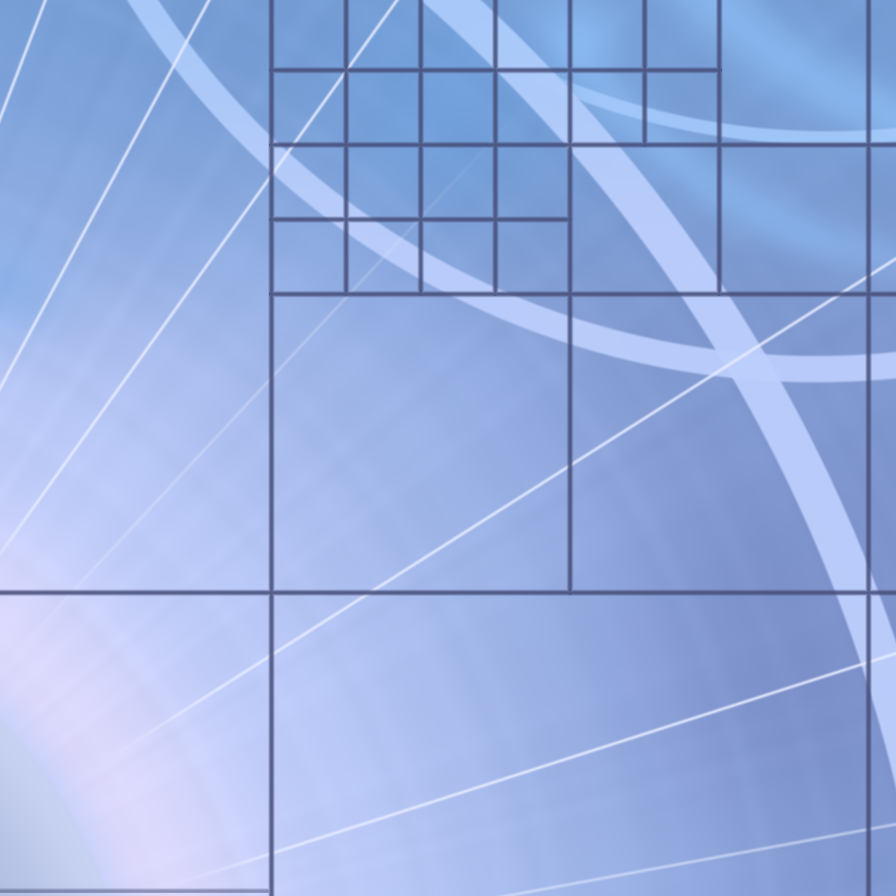
Reproduce this background procedurally as a three.js fragment shader.

```glsl
// Abstract blue backdrop: nested square grid, sweeping arcs and thin rays from a pale disc.
varying vec2 vUv;

// Layout
const vec2 HUB = vec2(-0.401, -0.178);        // shared centre of glow, disc and rays
const float DISC_RADIUS = 0.551;
const vec2 GRID_ORIGIN = vec2(0.3030, 0.3385);
const float GRID_CELL = 0.0833;
const float LINE_HALF = 0.0025;
const float EDGE = 0.0021;
const float RAY_FIRST = 0.1822;               // radians
const float RAY_STEP = 0.1278;
const float RAY_HALF = 0.0015;
const float SPOKE_COUNT = 70.0;
const float RIPPLE_COUNT = 55.0;
const float TEXTURE_DEPTH = 0.014;

// Colours
const vec3 PINK_GLOW = vec3(0.86, 0.85, 0.985);
const vec3 PALE_BLUE = vec3(0.76, 0.81, 0.985);
const vec3 MID_BLUE = vec3(0.60, 0.695, 0.90);
const vec3 DEEP_BLUE = vec3(0.50, 0.60, 0.815);
const vec3 VIOLET_BLUE = vec3(0.48, 0.55, 0.78);
const vec3 SKY_BLUE = vec3(0.46, 0.62, 0.84);
const vec3 CYAN_BLUE = vec3(0.40, 0.64, 0.89);
const vec3 SHEEN = vec3(0.56, 0.75, 0.97);
const vec3 BAND = vec3(0.74, 0.81, 0.99);
const vec3 THIN_BAND = vec3(0.64, 0.79, 0.98);
const vec3 DISC_CORE = vec3(0.70, 0.75, 0.88);
const vec3 DISC_RIM = vec3(0.78, 0.82, 0.95);
const vec3 LINE_INK = vec3(0.27, 0.30, 0.47);
const vec3 RAY_LIGHT = vec3(0.90, 0.92, 1.0);

float hash(float n) {
  n = fract(n * 0.1031);
  n *= n + 33.33;
  return fract(n * (n + n));
}

float noise(float x) {
  float i = floor(x);
  return mix(hash(i), hash(i + 1.0), smoothstep(0.0, 1.0, x - i));
}

float stroke(float dist, float halfWidth) {
  return 1.0 - smoothstep(halfWidth - EDGE, halfWidth + EDGE, abs(dist));
}

float ring(vec2 p, vec2 centre, float radius, float halfWidth) {
  return stroke(length(p - centre) - radius, halfWidth);
}

float softRing(vec2 p, vec2 centre, float radius, float width) {
  float d = (length(p - centre) - radius) / width;
  return exp(-d * d);
}

float blob(vec2 p, vec2 centre, float size) {
  vec2 d = (p - centre) / size;
  return exp(-dot(d, d));
}

// Lines at every multiple of pitch, clipped to a box; q is in grid cells.
float gridLines(vec2 q, float pitch, vec2 lo, vec2 hi) {
  vec2 d = abs(q - pitch * floor(q / pitch + 0.5)) * GRID_CELL;
  float pad = LINE_HALF / GRID_CELL;
  vec2 inside = step(lo - pad, q) * step(q, hi + pad);
  return stroke(min(d.x, d.y), LINE_HALF) * inside.x * inside.y;
}

float nestedGrid(vec2 p) {
  vec2 q = (p - GRID_ORIGIN) / GRID_CELL;
  float g = gridLines(q, 8.0, vec2(-20.0), vec2(20.0));
  g = max(g, gridLines(q, 4.0, vec2(0.0), vec2(20.0)));
  g = max(g, 0.6 * gridLines(q, 4.0, vec2(-20.0, -4.0), vec2(0.0)));
  g = max(g, gridLines(q, 2.0, vec2(0.0, 4.0), vec2(20.0)));
  g = max(g, gridLines(q, 1.0, vec2(0.0, 4.0), vec2(4.0, 20.0)));
  return max(g, gridLines(q, 1.0, vec2(4.0, 6.0), vec2(6.0, 20.0)));
}

// Evenly spaced rays; some are dimmed or left out.
float rays(float angle, float r) {
  float k = floor((angle - RAY_FIRST) / RAY_STEP + 0.5);
  float d = r * (angle - RAY_FIRST - k * RAY_STEP);
  float strength = 0.95;
  if (k < 0.5) strength = 0.6;
  if (abs(k - 3.0) > 0.5 && abs(k - 3.0) < 1.5) strength = 0.0;
  if (abs(k - 5.0) < 0.5) strength = 0.35 * (1.0 - smoothstep(1.0, 1.5, r));
  return strength * stroke(d, RAY_HALF) * smoothstep(0.58, 0.78, r);
}

void main() {
  vec2 p = vUv;
  vec2 fromHub = p - HUB;
  float r = length(fromHub);
  float angle = atan(fromHub.y, fromHub.x);

  // Radial glow: cooler towards the top, violet at the lower right
  vec3 col = mix(PINK_GLOW, PALE_BLUE, smoothstep(0.59, 0.80, r));
  col = mix(col, MID_BLUE, smoothstep(0.70, 1.20, r));
  col = mix(col, DEEP_BLUE, smoothstep(1.10, 1.46, r));
  col = mix(col, VIOLET_BLUE, 0.7 * blob(p, vec2(0.90, 0.27), 0.22));
  col = mix(col, SKY_BLUE, 0.85 * smoothstep(0.56, 0.98, p.y));
  col = mix(col, CYAN_BLUE, 0.4 * blob(p, vec2(0.50, 0.87), 0.12));
  col = mix(col, CYAN_BLUE, 0.35 * blob(p, vec2(0.01, 0.68), 0.06));
  col += TEXTURE_DEPTH * (noise(angle * SPOKE_COUNT) + noise(r * RIPPLE_COUNT) - 1.0);

  // Soft sheen in the upper right
  vec2 sheenCentre = vec2(1.211, 1.419);
  float sheen = softRing(p, sheenCentre, 0.59, 0.035) + 0.8 * softRing(p, sheenCentre, 0.75, 0.03);
  col = mix(col, SHEEN, 0.65 * sheen * smoothstep(0.56, 0.68, p.x) * smoothstep(0.66, 0.74, p.y));
  col = mix(col, SHEEN, 0.65 * blob(p, vec2(0.65, 0.96), 0.045));

  // Pale disc at the hub
  vec3 disc = mix(DISC_CORE, DISC_RIM, smoothstep(0.43, DISC_RADIUS, r));
  vec3 halo = mix(PALE_BLUE, col, smoothstep(DISC_RADIUS - 0.03, DISC_RADIUS + 0.05, r));
  col = mix(disc, halo, smoothstep(DISC_RADIUS - EDGE, DISC_RADIUS + EDGE, r));

  // Sweeping arcs
  float thin = ring(p, vec2(0.924, 1.634), 0.788, 0.0075) * smoothstep(0.54, 0.68, p.x);
  col = mix(col, THIN_BAND, 0.9 * thin);
  vec3 bandColour = mix(BAND, THIN_BAND, 0.7 * smoothstep(0.7, 1.0, p.y));
  col = mix(col, bandColour, 0.92 * ring(p, vec2(0.911, 1.480), 0.892, 0.0147));
  col = mix(col, bandColour, 0.94 * ring(p, vec2(-0.638, -0.268), 1.706, 0.0225));

  // Rays, then the grid on top
  col = mix(col, RAY_LIGHT, rays(angle, r));
  col = mix(col, LINE_INK, 0.86 * nestedGrid(p));

  gl_FragColor = vec4(col, 1.0);
}
```
